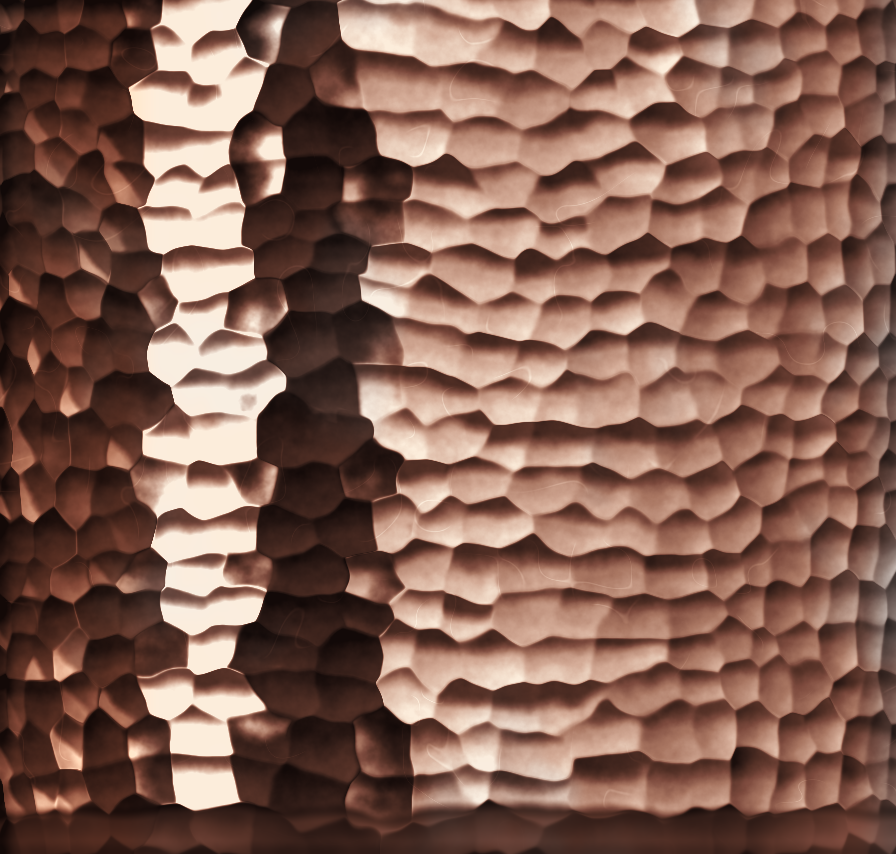
A Shadertoy shader for this texture:

```glsl
// Hammered copper cylinder: rows of concave dents reflect bright and dark strips.
// Dents are a softened cell diagram whose slope bends a striped reflection;
// the resulting tone is coloured through a copper ramp.

float hash(vec2 p) {
    vec3 q = fract(vec3(p.xyx) * vec3(0.1031, 0.1030, 0.0973));
    q += dot(q, q.yzx + 33.33);
    return fract((q.x + q.y) * q.z);
}

float noise(vec2 p) {
    vec2 i = floor(p), f = fract(p);
    f = f * f * (3.0 - 2.0 * f);
    return mix(mix(hash(i), hash(i + vec2(1, 0)), f.x),
               mix(hash(i + vec2(0, 1)), hash(i + vec2(1, 1)), f.x), f.y);
}

float fbm(vec2 p) {
    float sum = 0.0, amp = 0.5;
    for (int i = 0; i < 4; i++) {
        sum += amp * noise(p);
        p = mat2(1.6, 1.2, -1.2, 1.6) * p + 7.3;
        amp *= 0.5;
    }
    return sum;
}

// Slope of the dented surface (xy) and a blended random value per dent (z)
vec3 dents(vec2 p) {
    vec3 sum = vec3(0.0);
    float total = 0.0;
    for (int j = -1; j <= 1; j++) {
        float row = floor(p.y) + float(j);
        float shift = 0.5 * mod(row, 2.0) + 0.5 * hash(vec2(row, 91.0));
        for (int i = -2; i <= 2; i++) {
            vec2 id = vec2(floor(p.x - shift) + float(i), row) + 50.0;
            float rnd = hash(id + 17.0);
            vec2 jitter = (vec2(hash(id), hash(id + 41.0)) - 0.5) * vec2(0.55, 0.42);
            vec2 d = p - (id - 50.0 + 0.5 + vec2(shift, 0.0) + jitter);
            float w = exp(-21.0 * (dot(d, d) + 0.16 * (rnd - 0.5)));
            sum += w * vec3(d * (0.8 + 0.45 * hash(id + 73.0)), rnd);
            total += w;
        }
    }
    return sum / max(total, 1e-9);
}

// Tone of the surroundings mirrored at horizontal position x, from 0 to 6
float reflection(float x, float y) {
    float glow = (x - 0.077) / 0.016;
    float tone = 1.55 + (1.7 - 0.9 * y) * exp(-glow * glow);
    float light = 5.15 - 1.5 * smoothstep(0.5, 0.92, x) - 0.6 * smoothstep(0.94, 1.0, x);
    float spot = (x - 0.73) / 0.06;
    light += 0.9 * exp(-spot * spot) * smoothstep(0.55, 0.95, y);
    float whiteLeft = 0.176 - 0.012 * smoothstep(0.5, 1.0, y);
    float whiteRight = 0.268 + 0.02 * y;
    float darkRight = 0.426 - 0.03 * y;
    tone = mix(tone, 6.7, smoothstep(-0.011, 0.011, x - whiteLeft));
    tone = mix(tone, 1.2, smoothstep(-0.012, 0.012, x - whiteRight));
    return mix(tone, light, smoothstep(-0.013, 0.013, x - darkRight));
}

vec3 copper(float tone) {
    vec3 ramp[7] = vec3[7](
        vec3(0.07, 0.035, 0.03), vec3(0.19, 0.11, 0.09), vec3(0.33, 0.19, 0.15),
        vec3(0.49, 0.29, 0.24), vec3(0.66, 0.46, 0.38), vec3(0.83, 0.67, 0.59),
        vec3(0.99, 0.93, 0.86));
    float t = clamp(tone, 0.0, 5.999);
    int i = int(t);
    return mix(ramp[i], ramp[i + 1], fract(t));
}

void mainImage(out vec4 fragColor, in vec2 fragCoord) {
    vec2 uv = fragCoord / iResolution.xy;
    vec2 p = vec2(uv.x * 1.05, uv.y);

    // Wrap the dent grid round the cylinder and let its rows waver
    float angle = asin((2.0 * uv.x - 1.0) * 0.94);
    vec2 grid = vec2(angle * 8.2, uv.y * 19.5);
    grid += 0.9 * (vec2(noise(p * 5.0), noise(p * 5.0 + 30.0)) - 0.5);
    grid += 0.22 * (vec2(noise(p * 34.0), noise(p * 34.0 + 9.0)) - 0.5);
    vec3 dent = dents(grid);
    vec2 slope = dent.xy;
    slope += 0.16 * (vec2(fbm(p * 45.0), fbm(p * 45.0 + 60.0)) - 0.47);

    // Mirror the strips, tilted by the sides of each dent
    float bend = 0.01 + 0.065 * cos(angle);
    float x = uv.x - slope.x * bend + 0.02 * (dent.z - 0.5);
    float tone = reflection(x, uv.y);

    // Dark crescent under each upper ridge, gleam along the lower one
    float rightSide = smoothstep(0.65, 0.9, uv.x);
    float crescent = smoothstep(-0.06, 0.47, slope.y + 0.1 * (dent.z - 0.5));
    tone *= 1.0 - mix(0.66, 0.5, rightSide) * crescent;
    tone += 0.55 * smoothstep(0.0, -0.45, slope.y);
    tone += mix(0.5, 1.5, rightSide) * slope.x + 0.7 * (dent.z - 0.5);

    // Scattered glints in the dim left side
    float leftSide = 1.0 - smoothstep(0.13, 0.18, uv.x);
    tone += leftSide * 2.2 * smoothstep(0.55, 0.9, dent.z) * smoothstep(0.05, 0.35, -slope.x - slope.y);

    // Cloudy patina, grain and hairline scratches
    float cloud = fbm(p * 7.0 + 3.0) - 0.47;
    tone += 1.1 * cloud + 0.5 * (fbm(p * 110.0) - 0.47);
    float hair = abs(noise(p * 26.0 + 2.0 * noise(p * 9.0)) - 0.5);
    tone += 0.35 * smoothstep(0.025, 0.0, hair) * smoothstep(0.5, 0.7, noise(p * 18.0 + 5.0));

    // Dark lower rim and shaded upper edge
    float height = uv.y - 0.012 * slope.y + 0.012 * (noise(vec2(uv.x * 16.0, 4.0)) - 0.5);
    float rimTone = 1.6 + 1.1 * smoothstep(0.8, 0.95, uv.x) + 1.2 * cloud - 1.2 * slope.y;
    rimTone -= 0.9 * smoothstep(0.012, 0.0, abs(height - 0.05));
    rimTone -= 0.8 * smoothstep(0.018, 0.0, uv.y);
    tone = mix(tone, rimTone, 0.9 * smoothstep(0.062, 0.048, height));
    tone -= 1.3 * smoothstep(0.975, 1.0, uv.y) * (1.0 - smoothstep(0.1, 0.45, uv.x));
    tone -= 0.9 * smoothstep(0.02, 0.0, uv.x);

    // Colour: ruddy on the left, greyer in patches and at the right edge
    vec3 color = copper(tone);
    float grey = 0.3 * smoothstep(0.0, 0.25, cloud) + 0.4 * smoothstep(0.95, 1.0, uv.x);
    color = mix(color, vec3(dot(color, vec3(0.35, 0.45, 0.2))), grey);
    color *= mix(vec3(1.0), vec3(1.06, 0.97, 0.9), leftSide);
    fragColor = vec4(clamp(color, 0.0, 1.0), 1.0);
}
```
